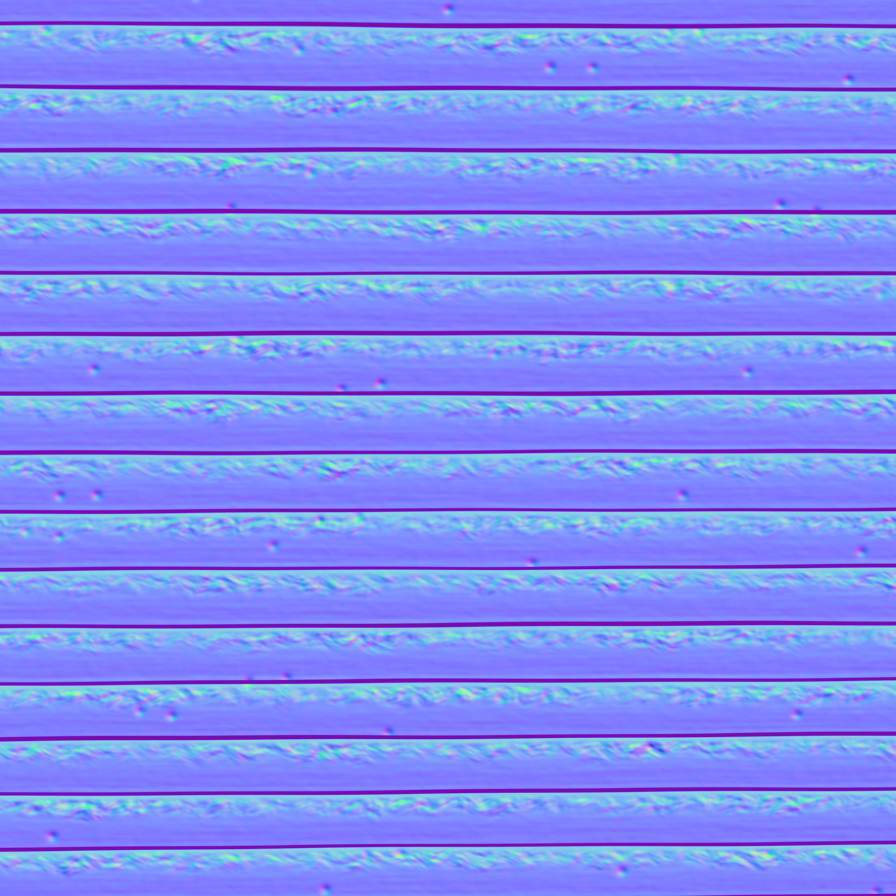
A three.js fragment shader for this texture map:

```glsl
// Tangent-space normal map of fifteen stacked horizontal slats split by dark grooves.
// A slope profile across each slat gives the bands; sparse cellular bumps roughen
// its upper part, and blue is rebuilt from the unit length of the normal.
varying vec2 vUv;

vec3 hash3(vec2 cell) {
  vec3 k = vec3(dot(cell, vec2(127.1, 311.7)), dot(cell, vec2(269.5, 183.3)),
                dot(cell, vec2(419.2, 371.9)));
  return fract(sin(k) * 43758.55);
}

// Gradient of round bumps and dents, one per jittered cell; density is the share kept.
vec2 bumpSlope(vec2 p, float density) {
  vec2 cell = floor(p), slope = vec2(0.0);
  for (int j = -1; j <= 1; j++) {
    for (int i = -1; i <= 1; i++) {
      vec2 c = cell + vec2(float(i), float(j));
      vec3 h = hash3(c);
      vec2 d = p - c - h.xy;
      float kept = step(fract(h.z * 57.0), density);
      slope += kept * sign(h.z - 0.5) * 8.0 * d * exp(-4.0 * dot(d, d));
    }
  }
  return slope;
}

// Slat coordinate counted down from the top groove; slats narrow and tilt downwards.
float slatCoord(vec2 uv) {
  float t = 1.0 - uv.y;
  t -= (uv.x - 0.5) * (0.004 - 0.012 * t) + 0.028;
  float n = (0.07073 - sqrt(0.0050027 - 0.001516 * t)) / 0.000758;
  return n + 0.009 * sin(uv.x * 8.0 + n * 2.1) + 0.005 * sin(uv.x * 23.0 - n * 3.7);
}

void main() {
  float n = slatCoord(vUv);
  float f = fract(n);
  vec3 slat = hash3(vec2(floor(n), 3.0));
  vec3 groove = hash3(vec2(floor(n + 0.5), 8.0));

  // Green profile: bright upper lip, cyan shoulder, blue face, pale lower edge.
  float green = mix(0.71 + 0.03 * slat.x, 0.56, smoothstep(0.14, 0.5, f));
  green = mix(green, 0.475, smoothstep(0.42, 0.76, f));
  green = mix(0.84, green, smoothstep(0.05, 0.14, f));
  green += (0.04 + 0.07 * slat.y) * smoothstep(0.85, 0.93, f);
  green += 0.008 * sin(f * 34.0 + slat.z * 6.0 + sin(vUv.x * 9.0));

  // Ragged band of rough bumps below the lip.
  float ragged = 0.05 * sin(vUv.x * 41.0 + slat.x * 20.0) + 0.04 * sin(vUv.x * 97.0 + slat.y * 30.0);
  float rough = smoothstep(0.06, 0.17, f) * (1.0 - smoothstep(0.26, 0.52, f + ragged));
  rough *= 0.85 + 0.25 * sin(vUv.x * 17.0 + slat.z * 25.0);
  vec2 skew = vUv + vec2(0.004 * sin(vUv.y * 160.0), 0.002 * sin(vUv.x * 120.0));
  vec2 bumps = bumpSlope(skew * vec2(72.0, 118.0), 1.0) * vec2(0.11, 0.14)
             + bumpSlope(skew * vec2(150.0, 215.0) + 31.0, 1.0) * vec2(0.07, 0.08);

  // Faint lengthwise grain and a few isolated dents.
  vec2 grain = bumpSlope(vUv * vec2(16.0, 190.0) + 7.0, 1.0) * vec2(0.004, 0.02);
  vec2 dents = bumpSlope(vUv * vec2(95.0, 105.0) + 53.0, 0.002) * 0.28;
  vec2 wear = bumps * (0.09 + rough) + grain + dents;

  // Dark groove, slightly uneven in width, keeps its own smooth slope.
  float halfWidth = 0.033 + 0.008 * (groove.x - 0.5) + 0.004 * sin(vUv.x * 6.0 + groove.y * 6.3);
  float face = smoothstep(halfWidth - 0.015, halfWidth + 0.017, min(f, 1.0 - f));
  vec2 slope = vec2(0.0, mix(-0.94, green * 2.0 - 1.0, face)) + wear * face;
  slope *= min(1.0, 0.97 / max(length(slope), 0.001));

  gl_FragColor = vec4(0.5 + 0.5 * vec3(slope, sqrt(1.0 - dot(slope, slope))), 1.0);
}
```
